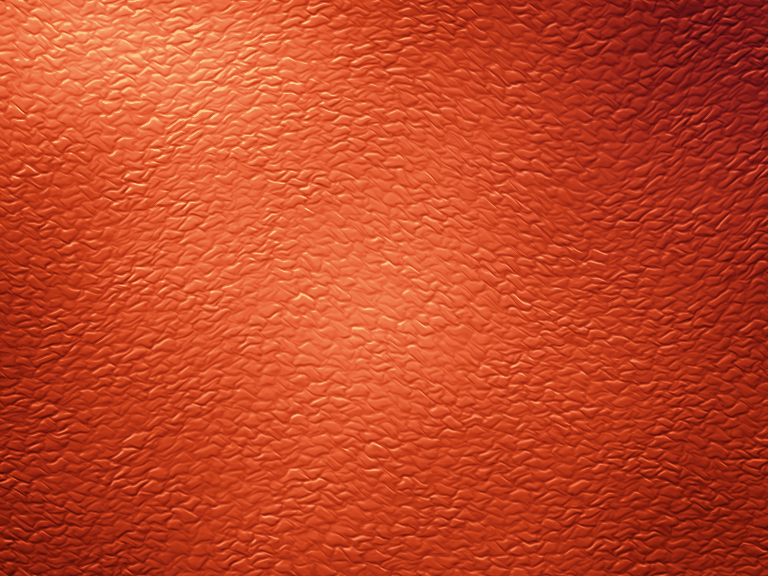
Write a WebGL 1 fragment shader that draws this texture.

```glsl
precision highp float;
uniform vec2 u_resolution;

const vec3 UMBER  = vec3(0.47, 0.09, 0.04);
const vec3 RUST   = vec3(0.64, 0.16, 0.07);
const vec3 RED    = vec3(0.78, 0.24, 0.10);
const vec3 ORANGE = vec3(0.91, 0.38, 0.21);
const vec3 PEACH  = vec3(0.95, 0.53, 0.35);
const vec3 CREAM  = vec3(0.98, 0.78, 0.53);
const vec3 PLUM_TINT = vec3(-0.02, -0.01, 0.045);

const vec2  GRAIN_FREQ = vec2(32.0, 54.0);   // pebbles per canvas height
const float FOLD_SCALE = 0.55;               // long folds relative to pebbles
const float PORE_SCALE = 1.9;                // fine wrinkles relative to pebbles
const float FOLD_TURN  = 0.6;
const vec2  LIGHT_STEP = vec2(-0.0013, 0.0038);
const float RELIEF     = 2.0;
const float CREASE     = 0.42;
const float AMBIENT    = 0.86;
const float CENTRE_GLOW = 2.55;
const float CORNER_GLOW = 2.5;
const float EDGE_SHADE  = 0.75;
const float BLOTCH      = 0.22;
const float GLINT       = 1.3;

vec2 hash2(vec2 cell) {
  vec3 a = fract(cell.xyx * vec3(0.1031, 0.1030, 0.0973));
  a += dot(a, a.yzx + 33.33);
  return fract((a.xx + a.yz) * a.zy);
}

mat2 rotation(float angle) {
  float c = cos(angle), s = sin(angle);
  return mat2(c, s, -s, c);
}

// Distances to the nearest and second nearest cell centre
vec2 cellular(vec2 q) {
  vec2 base = floor(q), local = fract(q);
  vec2 nearest = vec2(8.0);
  for (int y = -1; y <= 1; y++) {
    for (int x = -1; x <= 1; x++) {
      vec2 offset = vec2(float(x), float(y));
      vec2 toCentre = offset + 0.04 + 0.92 * hash2(base + offset) - local;
      float d = length(toCentre);
      nearest.y = min(nearest.y, max(d, nearest.x));
      nearest.x = min(nearest.x, d);
    }
  }
  return nearest;
}

// Bends the grain: rising on the left, falling right of the middle
vec2 grainSpace(vec2 p) {
  float band = exp(-pow((p.y - 0.62) / 0.34, 2.0));
  p.y -= 0.065 * band * sin(7.0 * (p.x - 0.33));
  p.y += 0.014 * sin(9.0 * p.x + 5.0 * p.y) + 0.005 * sin(23.0 * p.x - 14.0 * p.y);
  p.x += 0.016 * sin(8.0 * p.y + 3.0 * p.x) + 0.005 * sin(31.0 * p.y + 11.0 * p.x);
  vec2 q = p * GRAIN_FREQ;
  // Wobbles the cell borders so they do not run straight
  q += 0.13 * sin(4.1 * q.yx + vec2(1.3, 0.0) * q.x);
  return q + 0.05 * sin(9.7 * q.yx + 2.0 * q.xy);
}

// Height of the hide in x, depth of its creases in y
vec2 hide(vec2 p) {
  vec2 q = grainSpace(p);
  vec2 pebble = cellular(q);
  vec2 fold = cellular(rotation(FOLD_TURN) * q * FOLD_SCALE + 17.0);
  vec2 pore = cellular(rotation(-0.4) * q * PORE_SCALE + 53.0);
  float pebbleGap = pebble.y - pebble.x;
  float foldGap = fold.y - fold.x;
  float depth = 0.75 + 0.25 * sin(0.9 * q.x + 2.0 * sin(0.7 * q.y));
  float height = 0.52 * depth * smoothstep(-0.1, 0.55, pebbleGap)
               - 0.50 * pebble.x * pebble.x
               + 0.24 * smoothstep(0.0, 0.25, foldGap)
               - 0.24 * pore.x * pore.x;
  float crease = depth * (1.0 - smoothstep(0.0, 0.30, pebbleGap));
  crease = max(crease, 0.6 - 0.6 * smoothstep(0.0, 0.12, foldGap));
  return vec2(height, crease);
}

float pool(vec2 uv, vec2 centre, vec2 radius) {
  vec2 d = (uv - centre) / radius;
  return exp(-dot(d, d));
}

vec3 leatherRamp(float tone) {
  vec3 c = mix(UMBER * 0.4, UMBER, clamp(0.6 * tone + 1.0, 0.0, 1.0));
  c = mix(c, RUST, clamp(tone, 0.0, 1.0));
  c = mix(c, RED, clamp(tone - 1.0, 0.0, 1.0));
  c = mix(c, ORANGE, clamp(tone - 2.0, 0.0, 1.0));
  c = mix(c, PEACH, clamp(tone - 3.0, 0.0, 1.0));
  return mix(c, CREAM, clamp(tone - 4.0, 0.0, 1.0));
}

void main() {
  vec2 uv = gl_FragCoord.xy / u_resolution;
  vec2 p = gl_FragCoord.xy / u_resolution.y;

  // Broad light across the hide
  float centre = pool(uv, vec2(0.44, 0.52), vec2(0.41, 0.49));
  float corner = pool(uv, vec2(0.12, 0.93), vec2(0.27, 0.20));
  float plum = pool(uv, vec2(1.0, 0.95), vec2(0.32, 0.42));
  float shade = pool(uv, vec2(0.0, 0.1), vec2(0.2, 0.45))
              + 0.6 * pool(uv, vec2(1.0, 0.05), vec2(0.25, 0.35)) + plum;
  float tone = AMBIENT + CENTRE_GLOW * centre + CORNER_GLOW * corner - EDGE_SHADE * shade;
  tone += BLOTCH * sin(9.0 * p.x + 4.0 * p.y) * sin(11.0 * p.y - 5.0 * p.x);

  // Relief lit from above
  vec2 here = hide(p);
  float slope = here.x - hide(p + LIGHT_STEP).x;
  float contrast = mix(1.15, 0.9, centre);
  tone += contrast * (RELIEF * slope - CREASE * here.y);

  // Shiny rims, strongest in patches
  float patches = 0.5 + 0.5 * sin(13.0 * p.x + 3.0 * sin(7.0 * p.y)) * sin(17.0 * p.y + 2.0 * p.x);
  tone += GLINT * smoothstep(0.25, 0.6, slope) * (0.25 + 0.5 * patches + corner);

  vec3 color = leatherRamp(tone) + PLUM_TINT * plum;
  gl_FragColor = vec4(clamp(color, 0.0, 1.0), 1.0);
}
```
